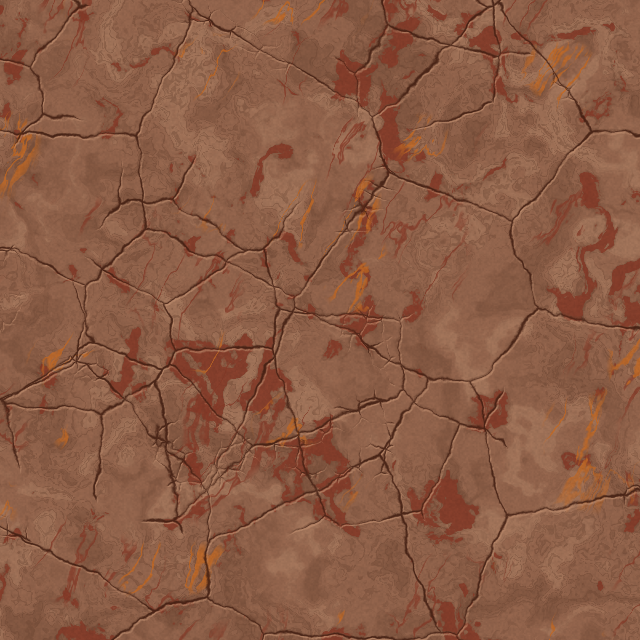
A Shadertoy shader for this texture:

```glsl
#define STONE vec3(0.565, 0.385, 0.293)
#define PALE vec3(0.67, 0.495, 0.385)
#define UMBER vec3(0.41, 0.26, 0.185)
#define CREVICE vec3(0.26, 0.12, 0.07)
#define RUST vec3(0.51, 0.22, 0.15)
#define OCHRE vec3(0.74, 0.40, 0.14)
#define MAIN_CELLS 3.4
#define FINE_CELLS 6.5
#define RUBBLE_CELLS 30.0
#define CRACK_WIDTH 0.0015
#define GRAIN 0.10

// Integer hash, two values in 0..1
vec2 hash2(vec2 cell) {
    uvec2 v = uvec2(ivec2(cell)) * 1664525u + 1013904223u;
    v.x += v.y * 1664525u;
    v.y += v.x * 1664525u;
    v ^= v >> 16u;
    v.x += v.y * 1664525u;
    v.y += v.x * 1664525u;
    v ^= v >> 16u;
    return vec2(v >> 16u) / 65535.0;
}

// Two independent channels of value noise
vec2 noise2(vec2 p) {
    vec2 i = floor(p), f = fract(p);
    f = f * f * (3.0 - 2.0 * f);
    return mix(mix(hash2(i), hash2(i + vec2(1, 0)), f.x),
               mix(hash2(i + vec2(0, 1)), hash2(i + vec2(1, 1)), f.x), f.y);
}

vec2 fbm2(vec2 p) {
    vec2 sum = vec2(0.0);
    float amp = 0.5;
    for (int i = 0; i < 5; i++) {
        sum += amp * noise2(p);
        p = mat2(1.6, 1.2, -1.2, 1.6) * p + 7.3;
        amp *= 0.5;
    }
    return sum / 0.97;
}

// Distance to the nearest border between Voronoi cells
float cellEdge(vec2 p) {
    vec2 base = floor(p), f = fract(p), nearest = vec2(0.0), home = vec2(0.0);
    float best = 8.0;
    for (int y = -1; y <= 1; y++)
    for (int x = -1; x <= 1; x++) {
        vec2 g = vec2(x, y), r = g + hash2(base + g) - f;
        if (dot(r, r) < best) { best = dot(r, r); nearest = r; home = g; }
    }
    float edge = 8.0;
    for (int y = -2; y <= 2; y++)
    for (int x = -2; x <= 2; x++) {
        vec2 g = home + vec2(x, y), r = g + hash2(base + g) - f, d = r - nearest;
        if (dot(d, d) > 1e-5) edge = min(edge, dot(0.5 * (r + nearest), normalize(d)));
    }
    return edge;
}

// Distance to the crack network: slabs, local splits, rubble by the cracks
float crackDistance(vec2 p) {
    vec2 q = p + 0.05 * (fbm2(p * 5.0) - 0.5) + 0.016 * (fbm2(p * 38.0 + 3.0) - 0.5);
    float slabs = cellEdge(q * MAIN_CELLS + 11.0) / MAIN_CELLS;
    float splits = cellEdge(q * FINE_CELLS + 31.0) / FINE_CELLS;
    splits += 0.03 * smoothstep(0.66, 0.52, noise2(p * 3.0 + 4.0).x);
    float cracks = min(slabs, splits);
    float rubble = cellEdge(q * RUBBLE_CELLS + 57.0) / RUBBLE_CELLS + 0.14 * cracks;
    rubble += 0.02 * smoothstep(0.76, 0.62, noise2(p * 7.0 + 9.0).y);
    return min(cracks, rubble);
}

float groove(float d) {
    return smoothstep(0.0, 0.0045, d);
}

void mainImage(out vec4 fragColor, in vec2 fragCoord) {
    vec2 p = fragCoord / iResolution.y;
    float soft = 1.0 / iResolution.y;

    // Fine swirled mottling with thin contour lines
    vec2 swirl = fbm2(p * 11.0 + 20.0) - 0.5;
    vec2 mottle = fbm2(p * 13.0 + 4.5 * swirl);
    float tone = mottle.x;
    float contour = smoothstep(0.22, 0.04, abs(fract(tone * 9.0) - 0.5));
    contour *= smoothstep(0.25, 0.6, noise2(p * 9.0 + 2.0).x);
    vec3 color = mix(STONE, UMBER, 0.38 * smoothstep(0.48, 0.26, tone));
    color = mix(color, PALE, 0.55 * smoothstep(0.52, 0.74, tone));
    color = mix(color, UMBER, 0.36 * contour);

    // Small ragged rust stains, denser along the cracks
    float crack = crackDistance(p);
    vec2 sand = noise2(p * 400.0);
    float stain = fbm2(p * vec2(21.0, 14.0) + 3.5 * swirl.yx + 40.0).x;
    stain += 0.09 * exp(-crack / 0.012) + 0.16 * (noise2(p * 5.0 + 13.0).x - 0.5);
    stain += 0.03 * (sand.y - 0.5);
    color = mix(color, UMBER, 0.35 * smoothstep(0.63, 0.72, stain));
    color = mix(color, RUST, 0.85 * smoothstep(0.70, 0.74, stain));

    // Slanted mineral veins, red and ochre
    vec2 slant = vec2(dot(p, vec2(0.88, -0.47)), dot(p, vec2(0.47, 0.88)));
    vec2 strand = abs(fbm2(slant * vec2(22.0, 5.0) + 1.2 * swirl) - 0.5);
    vec2 patches = noise2(p * 9.0 + 70.0);
    vec2 vein = smoothstep(vec2(0.028), vec2(0.004), strand)
              * smoothstep(vec2(0.62, 0.66), vec2(0.76, 0.82), patches);
    color = mix(color, RUST, 0.75 * vein.x);
    color = mix(color, OCHRE, 0.85 * vein.y);

    // Lit and shaded crack walls
    float relief = groove(crack) - groove(crackDistance(p + vec2(-0.0010, 0.0017)));
    color = mix(color, PALE * 1.1, 0.7 * clamp(relief * 1.5, 0.0, 1.0));
    color = mix(color, UMBER, 0.55 * clamp(-relief * 1.5, 0.0, 1.0));

    // Dark crack core of varying width
    float width = CRACK_WIDTH * (0.1 + 1.4 * noise2(p * 24.0 + 6.0).x);
    color = mix(color, CREVICE, 0.88 * (1.0 - smoothstep(width - soft, width + soft, crack)));

    // Fine sandy grain
    color *= 1.0 + GRAIN * (0.7 * sand.x + 0.4 * noise2(p * 230.0).y - 0.55);
    fragColor = vec4(color, 1.0);
}
```
